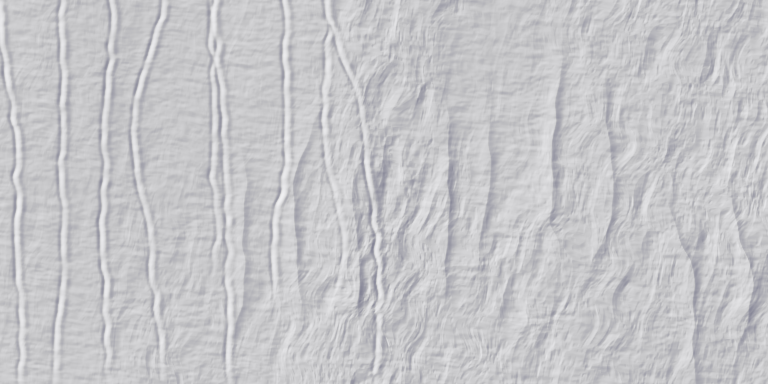
This texture is drawn by a WebGL 1 fragment shader. Its source:

```glsl
precision highp float;
uniform vec2 u_resolution;

float hash(vec2 p) {
  return fract(sin(dot(p, vec2(127.1, 311.7))) * 43758.5);
}

float noise(vec2 p) {
  vec2 i = floor(p), f = fract(p);
  f = f * f * (3.0 - 2.0 * f);
  return mix(mix(hash(i), hash(i + vec2(1, 0)), f.x),
             mix(hash(i + vec2(0, 1)), hash(i + vec2(1, 1)), f.x), f.y);
}

// Share of broken snow: calm on the left, calm patch at upper right
float roughness(vec2 p) {
  float patchy = noise(p * vec2(5.0, 2.5) + 8.0);
  float rough = mix(0.22, 0.95, smoothstep(0.72, 0.98, p.x + 0.1 * (patchy - 0.5)));
  rough += 0.35 * smoothstep(0.55, 0.1, p.y) * smoothstep(0.95, 0.6, p.x) * patchy;
  vec2 calm = (p - vec2(1.33, 0.8)) / vec2(0.17, 0.36);
  rough *= 1.0 - 0.65 * smoothstep(1.3, 0.6, length(calm));
  return rough * (0.65 + 0.6 * patchy);
}

// Vertically drawn lumps that lean to the right
float lumps(vec2 p) {
  vec2 q = vec2(p.x - 0.22 * p.y, p.y);
  q += 0.035 * vec2(noise(p * 13.0), noise(p * 11.0 + 40.0));
  float sum = 0.0, amp = 0.0042;
  vec2 freq = vec2(22.0, 8.0);
  for (int i = 0; i < 4; i++) {
    float n = noise(q * freq + float(i) * 17.3);
    sum += amp * mix(n, 1.0 - abs(2.0 * n - 1.0), 0.35);
    q += 0.003 * vec2(n, -n);
    freq *= vec2(1.9, 2.2);
    amp *= 0.48;
  }
  return sum;
}

// Fine wind ripples lying across the slope
float ripples(vec2 p) {
  vec2 q = vec2(p.x, p.y + 0.12 * p.x + 0.02 * noise(p * 9.0));
  return 0.0009 * noise(q * vec2(20.0, 68.0)) + 0.0004 * noise(q * vec2(65.0, 130.0) + 5.0);
}

// Narrow beaded grooves cut by sliding snow
float tracks(vec2 p) {
  float sum = 0.0;
  for (int i = 0; i < 9; i++) {
    float k = float(i), r = hash(vec2(k, 3.7)), s = hash(vec2(k, 9.1));
    float path = 0.04 + 0.108 * k + 0.07 * r + (0.12 - 0.36 * s) * (p.y - 0.5);
    path += 0.09 * (noise(vec2(p.y * 3.0, k * 7.0)) - 0.5);
    path += 0.012 * (noise(vec2(p.y * 26.0, k * 5.0 + 2.0)) - 0.5);
    float d = p.x - path;
    float reach = smoothstep(0.45 * r - 0.2, 0.45 * r, p.y) * smoothstep(1.3 - 0.3 * s, 1.15 - 0.3 * s, p.y);
    float bead = noise(vec2(p.y * 42.0, k * 11.0));
    float groove = exp(-pow(d / 0.006, 2.0)) * (0.35 + bead);
    float lip = exp(-pow((d - 0.014) / 0.008, 2.0)) * (0.4 + 0.9 * bead);
    sum += reach * (0.0013 * lip - 0.0018 * groove) * (0.5 + 0.7 * s);
  }
  return sum;
}

// Broad ribs with a gentle left flank and a steep right one
float ribs(vec2 p) {
  float sum = 0.0;
  for (int i = 0; i < 9; i++) {
    float k = float(i), r = hash(vec2(k, 21.3)), s = hash(vec2(k, 33.9));
    float path = 0.58 + 0.16 * k + 0.08 * r + 0.1 * s * (p.y - 0.5);
    path += 0.07 * (noise(vec2(p.y * 4.0, k * 9.0 + 4.0)) - 0.5);
    path += 0.014 * (noise(vec2(p.y * 19.0, k * 3.0 + 1.0)) - 0.5);
    float d = p.x - path;
    float flank = d < 0.0 ? 0.032 : 0.012;
    float reach = smoothstep(0.33, 0.1, abs(p.y - 0.2 - 0.6 * s));
    sum += reach * (0.0012 + 0.0022 * r) * exp(-pow(abs(d) / flank, 1.4));
  }
  return sum;
}

float height(vec2 p) {
  return roughness(p) * lumps(p) + ripples(p) + tracks(p) + ribs(p);
}

void main() {
  vec2 p = gl_FragCoord.xy / u_resolution.y;

  // Low sun from the upper left
  float relief = (height(p) - height(p + 0.004 * vec2(-0.8, 0.6))) / 0.004;
  relief = relief < 0.0 ? 1.25 * relief : 0.95 * relief;
  relief = relief / (1.0 + abs(relief) * (relief < 0.0 ? 1.5 : 4.0));

  // Bright snow with bluish shade
  float tone = 0.782 + relief + 0.025 * (noise(p * vec2(3.0, 2.0) + 2.0) - 0.5);
  vec3 snow = vec3(tone);
  snow.b += 0.008 + 0.25 * max(0.0, 0.76 - tone);
  gl_FragColor = vec4(clamp(snow, 0.0, 1.0), 1.0);
}
```
